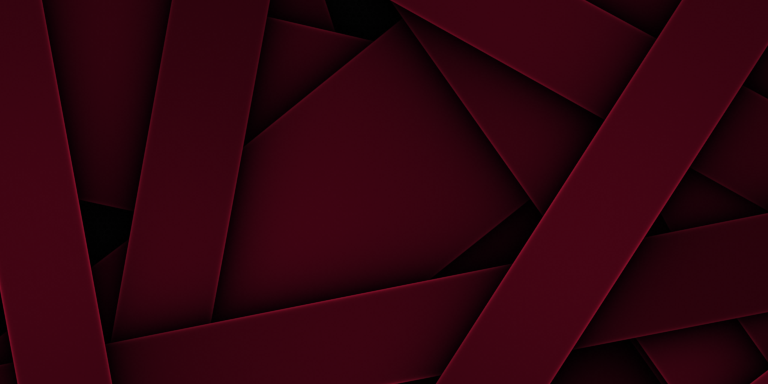
Give the GLSL for this background, as a Shadertoy shader.

```glsl
// Overlapping crimson sheets above a black hexagon mesh, stacked from back to front.
// Each sheet is an intersection of half-planes; its signed distance gives the fill,
// a soft shadow on the sheets below and a thin lit rim.

const vec3 MESH_BLACK = vec3(0.022, 0.020, 0.022);
const vec3 DEEP_RED   = vec3(0.120, 0.008, 0.032);
const vec3 RICH_RED   = vec3(0.270, 0.018, 0.078);
const vec3 RIM_RED    = vec3(0.440, 0.070, 0.140);
const float SHADOW_WIDTH = 0.050;
const float SHADOW_DEPTH = 0.88;
const float RIM_WIDTH    = 0.0035;
const float GLOW_FALLOFF = 2.6;
const float GLOW_GAIN    = 0.50;
const float MESH_SCALE   = 55.0;
const float GRAIN        = 0.004;

float hash(vec2 p) {
    return fract(sin(dot(p, vec2(127.1, 311.7))) * 43758.5453);
}

// Signed distance to a line, negative on the right of the way from a to b
float edge(vec2 p, vec2 a, vec2 b) {
    vec2 t = normalize(b - a);
    return dot(p - a, vec2(-t.y, t.x));
}

// Distance from a hexagon cell centre: 0.5 on the cell border
float hexCell(vec2 p) {
    vec2 period = vec2(1.0, 1.732);
    vec2 a = mod(p, period) - 0.5 * period;
    vec2 b = mod(p + 0.5 * period, period) - 0.5 * period;
    vec2 c = abs(dot(a, a) < dot(b, b) ? a : b);
    return max(c.x, dot(c, vec2(0.5, 0.866)));
}

// Lay one sheet over the colour so far: shadow, glowing fill, then rim
void sheet(inout vec3 col, vec2 p, float d, vec2 glowAt, float tone, float rim) {
    float px = 1.0 / iResolution.y;
    vec2 q = p - glowAt;
    float glow = exp(-GLOW_FALLOFF * dot(q, q));
    vec3 fill = mix(DEEP_RED, RICH_RED, tone + GLOW_GAIN * glow);
    fill += RIM_RED * rim * (0.35 + 0.65 * glow) * exp(-abs(d) / RIM_WIDTH);
    col *= 1.0 - SHADOW_DEPTH * exp(-max(d, 0.0) / SHADOW_WIDTH);
    col = mix(col, fill, smoothstep(px, -px, d));
}

void mainImage(out vec4 fragColor, in vec2 fragCoord) {
    vec2 p = fragCoord / iResolution.y;
    float d;

    // Black mesh
    vec3 col = MESH_BLACK * (1.0 + 0.6 * smoothstep(0.36, 0.5, hexCell(p * MESH_SCALE)));

    // Dark pieces at the back: right, upper left, left
    sheet(col, p, 1.3 - p.x, vec2(1.95, 0.85), 0.0, 0.0);
    d = max(edge(p, vec2(0.846, 1.0), vec2(0.867, 0.935)), max(0.8 - p.y, 0.6 - p.x));
    sheet(col, p, d, vec2(0.75, 0.95), 0.0, 0.4);
    d = max(edge(p, vec2(0.333, 0.453), vec2(0.221, 0.477)), p.x - 0.5);
    sheet(col, p, d, vec2(0.27, 0.75), 0.10, 0.5);
    d = max(edge(p, vec2(0.247, 0.310), vec2(0.333, 0.375)), p.x - 0.45);
    sheet(col, p, d, vec2(0.28, 0.28), 0.10, 0.4);
    d = max(edge(p, vec2(0.698, 0.956), vec2(0.958, 0.896)), 0.6 - p.x);
    sheet(col, p, d, vec2(0.78, 0.84), 0.10, 0.6);

    // Large centre panel
    d = max(edge(p, vec2(0.638, 0.620), vec2(1.021, 0.930)),
            edge(p, vec2(1.367, 0.471), vec2(1.133, 0.284)));
    sheet(col, p, max(d, 0.5 - p.x), vec2(0.68, 0.28), 0.42, 0.6);

    // Pieces below the falling band
    float fallBottom = edge(p, vec2(1.5625, 0.695), vec2(1.016, 1.0));
    float belowFall = -fallBottom - 0.1;
    d = max(edge(p, vec2(1.406, 0.448), vec2(1.016, 1.0)), belowFall);
    sheet(col, p, d, vec2(1.55, 0.60), 0.20, 0.7);
    d = max(edge(p, vec2(1.745, 0.401), vec2(1.719, 0.448)), belowFall);
    sheet(col, p, d, vec2(1.84, 0.48), 0.25, 0.3);

    // Falling band from the top centre to the right side
    d = max(fallBottom, edge(p, vec2(1.523, 1.0), vec2(1.706, 0.901)));
    sheet(col, p, d, vec2(1.30, 0.92), 0.25, 0.6);

    // Lower right corner pieces
    float riseBottom = edge(p, vec2(2.0, 0.1875), vec2(1.029, 0.0));
    float belowRise = -riseBottom - 0.1;
    d = max(edge(p, vec2(1.740, 0.0), vec2(1.659, 0.115)), belowRise);
    sheet(col, p, d, vec2(1.85, 0.06), 0.30, 0.6);
    d = max(edge(p, vec2(2.0, 0.057), vec2(1.922, 0.167)), belowRise);
    sheet(col, p, d, vec2(1.98, 0.10), 0.20, 0.7);
    sheet(col, p, edge(p, vec2(1.953, 0.0), vec2(2.0, 0.036)), vec2(2.0, 0.0), 0.40, 0.8);

    // Steep band on the left, then the rising band over its foot
    d = max(edge(p, vec2(0.703, 1.0), vec2(0.549, 0.161)),
            edge(p, vec2(0.292, 0.128), vec2(0.448, 1.0)));
    sheet(col, p, d, vec2(0.42, 0.22), 0.30, 0.7);
    d = max(riseBottom, edge(p, vec2(0.292, 0.107), vec2(2.0, 0.445)));
    sheet(col, p, d, vec2(0.97, 0.12), 0.25, 1.0);

    // Front bands: far left and the wide diagonal
    d = max(edge(p, vec2(0.109, 1.0), vec2(0.292, 0.0)),
            edge(p, vec2(0.046, 0.0), vec2(0.0, 0.247)));
    sheet(col, p, d, vec2(0.08, 0.36), 0.40, 1.0);
    d = max(edge(p, vec2(1.135, 0.0), vec2(1.776, 1.0)),
            edge(p, vec2(2.0, 0.883), vec2(1.432, 0.0)));
    sheet(col, p, d, vec2(1.50, 0.40), 0.48, 1.0);

    // Fine grain against banding
    col += GRAIN * (hash(floor(p * 256.0)) - 0.5);
    fragColor = vec4(col, 1.0);
}
```
